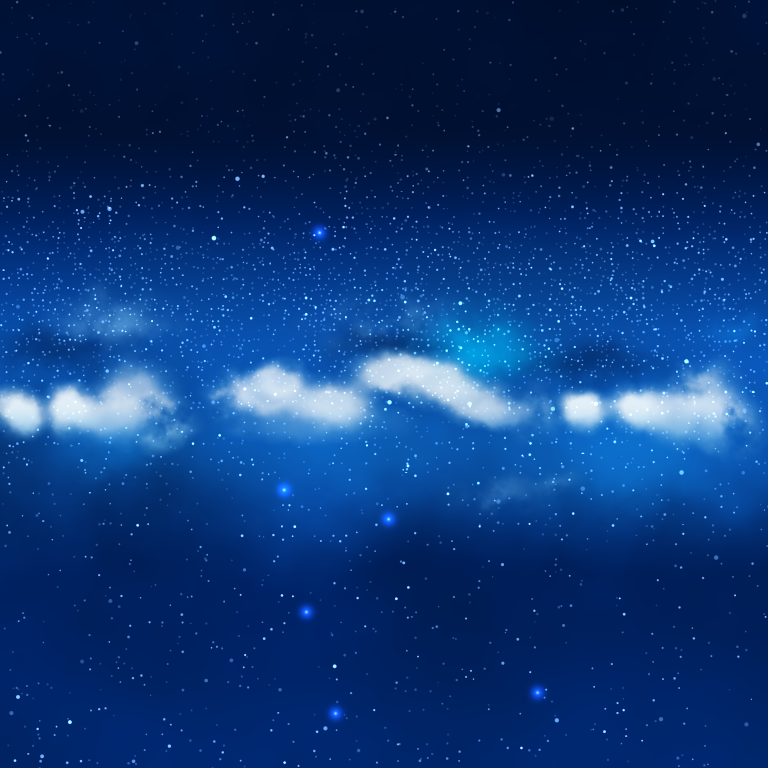
A Shadertoy shader for this background:

```glsl
// Deep blue night sky with a glowing star band and a row of soft white clouds.

const vec3 NIGHT = vec3(0.0, 0.065, 0.20);
const vec3 NAVY = vec3(0.0, 0.135, 0.39);
const vec3 AZURE = vec3(0.035, 0.31, 0.66);
const vec3 SKY_BLUE = vec3(0.06, 0.52, 0.90);
const vec3 CYAN = vec3(0.0, 0.68, 0.94);
const vec3 HAZE = vec3(0.38, 0.66, 0.88);
const vec3 CLOUD_SHADE = vec3(0.40, 0.71, 0.91);
const vec3 CLOUD_LIGHT = vec3(0.92, 0.96, 0.98);
const vec3 STAR_WHITE = vec3(0.72, 0.88, 1.0);
const vec3 STAR_BLUE = vec3(0.10, 0.32, 1.0);

float hash(vec2 p) {
    vec3 q = fract(vec3(p.xyx) * 0.1031);
    q += dot(q, q.yzx + 33.33);
    return fract((q.x + q.y) * q.z);
}

float noise(vec2 p) {
    vec2 cell = floor(p), f = fract(p);
    f = f * f * (3.0 - 2.0 * f);
    return mix(mix(hash(cell), hash(cell + vec2(1, 0)), f.x),
               mix(hash(cell + vec2(0, 1)), hash(cell + vec2(1, 1)), f.x), f.y);
}

float fbm(vec2 p) {
    float sum = 0.0, weight = 0.5;
    for (int i = 0; i < 5; i++) {
        sum += weight * noise(p);
        p = mat2(1.6, 1.2, -1.2, 1.6) * p + 7.3;
        weight *= 0.5;
    }
    return sum;
}

// Gaussian spot with separate horizontal and vertical radii.
float glow(vec2 p, vec2 center, vec2 radius) {
    vec2 d = (p - center) / radius;
    return exp(-dot(d, d));
}

// Soft ellipse: solid in the middle, feathered at the rim.
float puff(vec2 p, vec2 center, vec2 radius) {
    return 1.0 - smoothstep(0.35, 1.35, length((p - center) / radius));
}

// Joins two coverages without a seam.
float join(float a, float b) { return a + b - a * b; }

// Side cloud: two round heads followed by a ragged tail.
float sideCloud(vec2 p, float ragged) {
    float c = puff(p, vec2(0.026, 0.464), vec2(0.034, 0.029));
    c = join(c, puff(p, vec2(0.093, 0.466), vec2(0.038, 0.032)));
    c = join(c, 0.8 * puff(p, vec2(0.145, 0.460), vec2(0.052, 0.040)));
    c = join(c, 0.7 * ragged * puff(p, vec2(0.180, 0.490), vec2(0.050, 0.040)));
    return join(c, 0.8 * ragged * puff(p, vec2(0.212, 0.448), vec2(0.044, 0.038)));
}

// Middle cloud: a flat bank on the left and an arch falling to the right.
float middleCloud(vec2 p, float ragged) {
    float c = 0.8 * puff(p, vec2(0.365, 0.508), vec2(0.038, 0.024));
    c = join(c, 0.75 * puff(p, vec2(0.345, 0.484), vec2(0.060, 0.028)));
    c = join(c, 0.85 * puff(p, vec2(0.435, 0.478), vec2(0.064, 0.036)));
    c = join(c, 0.45 * puff(p, vec2(0.405, 0.450), vec2(0.110, 0.028)));
    c = join(c, 0.85 * puff(p, vec2(0.515, 0.516), vec2(0.054, 0.027)));
    c = join(c, 0.85 * puff(p, vec2(0.568, 0.503), vec2(0.056, 0.034)));
    c = join(c, 0.75 * puff(p, vec2(0.612, 0.480), vec2(0.048, 0.030)));
    c = join(c, 0.6 * puff(p, vec2(0.650, 0.461), vec2(0.042, 0.021)));
    c = join(c, 0.6 * ragged * puff(p, vec2(0.300, 0.475), vec2(0.034, 0.040)));
    return join(c, 0.5 * ragged * puff(p, vec2(0.700, 0.463), vec2(0.035, 0.036)));
}

// One star per occupied grid cell, random in place, size and brightness.
float starLayer(vec2 p, float cells, float amount, float size, float pixel) {
    vec2 cell = floor(p * cells);
    vec2 jitter = vec2(hash(cell + 17.0), hash(cell + 53.0));
    vec2 center = (cell + 0.2 + 0.6 * jitter) / cells;
    float radius = size * (0.5 + 0.7 * hash(cell + 91.0));
    float disc = 1.0 - smoothstep(radius - pixel * 0.5, radius + pixel, length(p - center));
    float light = hash(cell + 131.0);
    return disc * step(hash(cell + 7.0), amount) * (0.2 + 0.8 * light * light);
}

vec3 skyGradient(float y) {
    vec3 c = mix(NAVY + vec3(0.0, 0.015, 0.03), NAVY - vec3(0.0, 0.01, 0.025), smoothstep(0.0, 0.2, y));
    c = mix(c, AZURE, smoothstep(0.24, 0.45, y));
    c = mix(c, NAVY, smoothstep(0.54, 0.75, y));
    return mix(c, NIGHT, smoothstep(0.68, 0.84, y));
}

void mainImage(out vec4 fragColor, in vec2 fragCoord) {
    vec2 p = fragCoord / iResolution.xy;
    float pixel = 1.0 / min(iResolution.x, iResolution.y);
    float broad = fbm(p * 5.0 + 3.0), fine = fbm(p * 24.0);
    vec2 warp = vec2(fine, fbm(p * 24.0 + 40.0)) - 0.48;

    // Sky, uneven light and dark rifts
    vec3 color = skyGradient(p.y + 0.10 * (broad - 0.48)) * (0.78 + 0.45 * broad);
    vec2 q = p + 0.05 * warp;
    float rifts = glow(q, vec2(0.07, 0.545), vec2(0.09, 0.025)) + glow(q, vec2(0.50, 0.550), vec2(0.06, 0.018))
                + glow(q, vec2(0.76, 0.530), vec2(0.09, 0.025)) + glow(q, vec2(1.0, 0.24), vec2(0.14, 0.10));
    color = mix(color, NAVY * 0.8, 0.55 * min(rifts, 1.0));

    // Coloured glows and pale dust
    float blue = glow(q, vec2(0.82, 0.405), vec2(0.13, 0.065)) + 0.6 * glow(q, vec2(0.45, 0.415), vec2(0.18, 0.06))
               + 0.7 * glow(q, vec2(0.15, 0.42), vec2(0.07, 0.035)) + 0.7 * glow(q, vec2(0.95, 0.57), vec2(0.022));
    color = mix(color, SKY_BLUE, 0.6 * min(blue, 1.0));
    color = mix(color, CYAN, 0.85 * glow(q, vec2(0.622, 0.545), vec2(0.062, 0.036)));
    float dust = glow(q, vec2(0.16, 0.578), vec2(0.06, 0.028)) + glow(q, vec2(0.505, 0.578), vec2(0.06, 0.026))
               + 0.7 * glow(q, vec2(0.655, 0.362), vec2(0.04, 0.018)) + 0.5 * glow(q, vec2(0.73, 0.375), vec2(0.025, 0.012));
    color = mix(color, HAZE, 0.75 * min(dust, 1.0) * smoothstep(0.25, 0.75, fine));

    // Stars, densest along the bright band
    float band = glow(p, vec2(0.5, 0.60), vec2(2.0, 0.16));
    float stars = starLayer(p, 150.0, 0.04 + 0.38 * band, 0.0009, pixel) * 0.75
                + starLayer(p + 0.37, 75.0, 0.10 + 0.22 * band, 0.0012, pixel)
                + starLayer(p + 0.71, 24.0, 0.16, 0.0022, pixel);
    color += STAR_WHITE * stars * (1.0 - 0.6 * smoothstep(0.72, 0.9, p.y));
    vec2 beacons[6] = vec2[](vec2(0.416, 0.697), vec2(0.399, 0.203), vec2(0.437, 0.071),
                             vec2(0.700, 0.098), vec2(0.370, 0.362), vec2(0.506, 0.324));
    for (int i = 0; i < 6; i++) {
        color += STAR_BLUE * 0.75 * glow(p, beacons[i], vec2(0.008));
        color += STAR_WHITE * 0.6 * glow(p, beacons[i], vec2(0.002));
    }

    // Clouds, lit from above
    vec2 c = p + 0.032 * warp;
    float ragged = smoothstep(0.2, 0.62, fine);
    float cover = join(middleCloud(c, ragged), join(sideCloud(c, ragged), sideCloud(c - vec2(0.736, 0.0), ragged)));
    vec3 cloud = mix(CLOUD_SHADE, CLOUD_LIGHT, smoothstep(0.2, 0.85, cover) * smoothstep(0.41, 0.475, p.y));
    color = mix(color, cloud, 0.96 * cover);
    color += STAR_WHITE * 0.25 * stars * cover;
    fragColor = vec4(clamp(color, 0.0, 1.0), 1.0);
}
```
